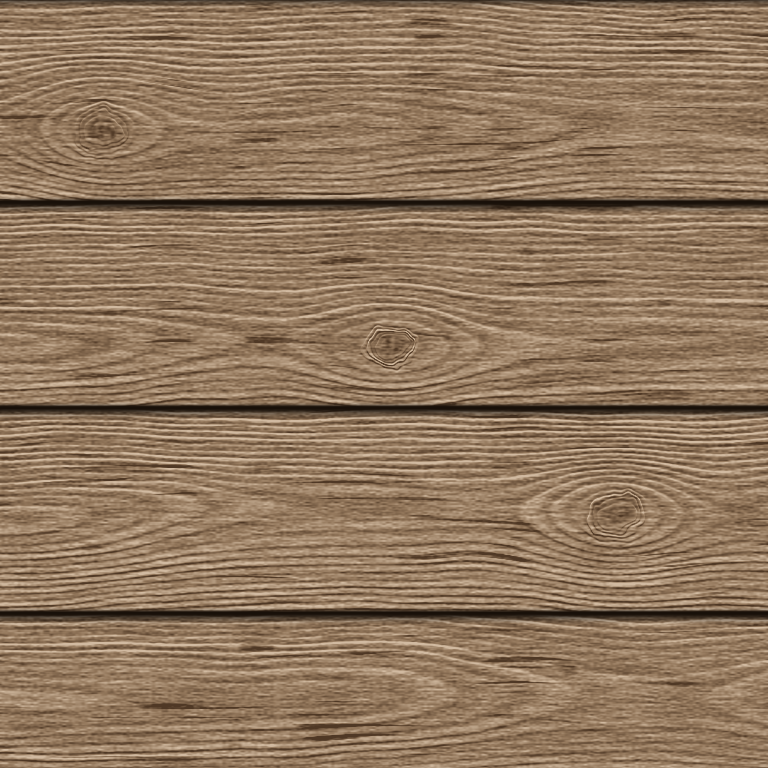
Give the GLSL for this texture, as a Shadertoy shader.

```glsl
// Weathered horizontal wood planks with dark gaps, wavy growth rings and knots.
// Rings are slices through a wandering trunk axis, swollen around each knot;
// a height field of rings and fibres is lit from above to give the relief.

const float PITCH = 0.2675;          // plank height including its gap
const float TOP_OFFSET = 0.0045;     // part of the first plank above the canvas
const float RING_DENSITY = 118.0;
const float KNOT_RING_DENSITY = 75.0;
const vec2 SWELL_SIZE = vec2(0.100, 0.075);
const float RELIEF_STEP = 0.0020;
const float RELIEF = 0.46;
const float FIBRE = 0.52;
const float FINE_FIBRE = 0.46;
const float GRAIN = 0.24;
const float CRACK = 0.50;

const vec3 GAP_COLOR = vec3(0.095, 0.062, 0.034);
const vec3 DARK_WOOD = vec3(0.31, 0.22, 0.145);
const vec3 MID_WOOD = vec3(0.58, 0.47, 0.36);
const vec3 LIGHT_WOOD = vec3(0.82, 0.73, 0.63);

// Knot of each plank: x, depth below the plank top, radius.
// The last one lies off the canvas, leaving only open grain.
const vec3 KNOTS[4] = vec3[4](
    vec3(0.134, 0.174, 0.040), vec3(0.508, 0.188, 0.029),
    vec3(0.803, 0.140, 0.038), vec3(-0.500, 0.115, 0.030));

float hash(vec2 p) {
    vec3 q = fract(p.xyx * 0.1031);
    q += dot(q, q.yzx + 33.33);
    return fract((q.x + q.y) * q.z);
}

float noise(vec2 p) {
    vec2 i = floor(p), f = fract(p);
    f = f * f * (3.0 - 2.0 * f);
    return mix(mix(hash(i), hash(i + vec2(1, 0)), f.x),
               mix(hash(i + vec2(0, 1)), hash(i + vec2(1, 1)), f.x), f.y);
}

// Elliptical distance from the knot centre, with a ragged outline
float knotDistance(vec2 p, vec3 knot) {
    float wobble = 0.014 * (noise(p * 45.0) - 0.5) + 0.006 * (noise(p * 110.0) - 0.5);
    return length((p - knot.xy) * vec2(1.0, 1.25)) + wobble;
}

float knotSwell(vec2 p, vec3 knot) {
    vec2 s = (p - knot.xy) / SWELL_SIZE;
    return exp(-dot(s, s)) * knot.z / 0.04;
}

// Height above or below the trunk axis, measured along the wavy grain
float grainOffset(vec2 p, vec3 knot, vec2 seed) {
    float y = p.y - knot.y;
    y += 0.020 * (noise(p * vec2(3.5, 7.0) + seed) - 0.5);
    y += 0.006 * (noise(p * vec2(13.0, 32.0) + seed) - 0.5);
    return y * (1.0 - 0.5 * knotSwell(p, knot));
}

// Continuous ring number at a point of the plank
float ringField(vec2 p, vec3 knot, vec2 seed) {
    float wander = noise(vec2(p.x * 2.4, 0.5) + seed);
    float axisDepth = 0.020 + 0.075 * wander * (1.0 - 0.8 * knotSwell(p, knot));
    float trunk = length(vec2(grainOffset(p, knot, seed), axisDepth)) * RING_DENSITY;
    float e = knotDistance(p, knot);
    float inside = 1.0 - smoothstep(0.5 * knot.z, 1.3 * knot.z, e);
    return mix(trunk, e * KNOT_RING_DENSITY, inside);
}

// Raised ring edges plus long and short fibres
float height(vec2 p, vec3 knot, vec2 seed) {
    float rings = ringField(p, knot, seed);
    float s = fract(rings), id = floor(rings);
    float ridge = smoothstep(0.0, 0.6, s) * (1.0 - smoothstep(0.72, 1.0, s));
    float strength = mix(0.45, 1.1, hash(vec2(id, 3.0) + seed));
    strength *= mix(0.5, 1.2, noise(vec2(p.x * 9.0, id * 1.7) + seed));
    strength *= mix(0.45, 1.0, smoothstep(0.3, 1.2, knotDistance(p, knot) / knot.z));
    float fibre = FIBRE * noise(p * vec2(32.0, 300.0) + seed);
    float fine = FINE_FIBRE * noise(p * vec2(130.0, 460.0) + seed);
    return ridge * strength + fibre + fine;
}

void mainImage(out vec4 fragColor, in vec2 fragCoord) {
    vec2 uv = fragCoord / iResolution.xy;
    float down = 1.0 - uv.y + TOP_OFFSET;
    float plank = floor(down / PITCH);
    vec2 p = vec2(uv.x, down - plank * PITCH);
    vec3 knot = KNOTS[int(clamp(plank, 0.0, 3.0))];
    vec2 seed = vec2(17.0, 41.0) * (plank + 1.0);

    // Relief lit from above, with fine grain and slight changes of tone
    float h = height(p, knot, seed);
    float above = height(p - vec2(0.0, RELIEF_STEP), knot, seed);
    float tone = 0.52 + RELIEF * (h - above) + 0.20 * (h - 0.80);
    tone += 0.06 * (noise(p * vec2(4.0, 22.0) + seed) - 0.5);
    tone += 0.14 * (noise(p * vec2(18.0, 140.0) + seed) - 0.5);
    tone += GRAIN * (noise(p * vec2(240.0, 420.0) + seed) - 0.5);

    // Thin drying cracks that run along the grain
    float along = grainOffset(p, knot, seed);
    float crack = smoothstep(0.78, 0.93, noise(vec2(p.x * 9.0, along * 230.0) + seed));
    tone -= CRACK * crack * smoothstep(0.40, 0.65, noise(p * vec2(14.0, 45.0) + seed));

    // Mottled knot heart with a faint outline
    float e = knotDistance(p, knot) / knot.z;
    tone -= exp(-4.0 * e * e) * (0.02 + 0.50 * noise(p * vec2(190.0, 150.0)));
    tone -= 0.12 * exp(-80.0 * (e - 0.8) * (e - 0.8));

    tone = clamp(tone, 0.0, 1.0);
    vec3 color = mix(DARK_WOOD, MID_WOOD, min(2.0 * tone, 1.0));
    color = mix(color, LIGHT_WOOD, max(2.0 * tone - 1.0, 0.0));

    // Rounded plank edges, then the gap with its cast shadow
    float bottom = PITCH - p.y;
    color *= mix(0.50, 1.0, smoothstep(0.003, 0.016, p.y));
    color *= mix(0.75, 1.0, smoothstep(0.002, 0.008, bottom));
    float wood = smoothstep(0.001, 0.008, p.y) * smoothstep(0.0005, 0.0045, bottom);
    fragColor = vec4(mix(GAP_COLOR, color, wood), 1.0);
}
```
